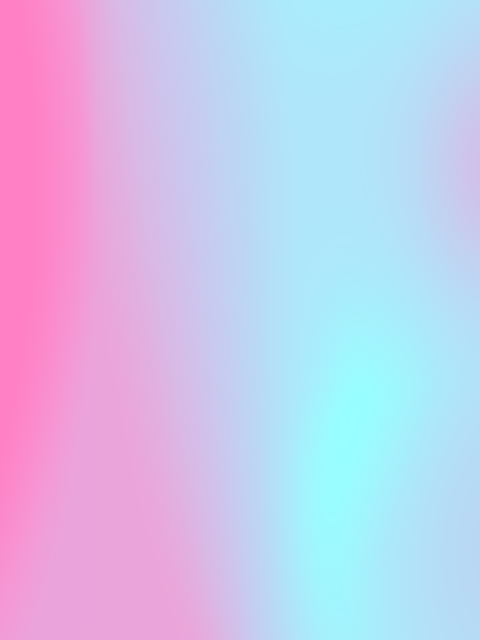
This background is drawn by a Shadertoy shader. Its source:

```glsl
// Soft pastel gradient: hot pink at left melting through lilac into sky blue with a cyan glow.

const int STOPS = 8;

// Colour bands from left to right
const vec3 BAND_COLOR[STOPS] = vec3[STOPS](
    vec3(1.00, 0.50, 0.77),  // hot pink
    vec3(0.965, 0.59, 0.83), // pink
    vec3(0.92, 0.64, 0.86),  // orchid, near edge
    vec3(0.92, 0.645, 0.85), // orchid, far edge
    vec3(0.865, 0.71, 0.89), // mauve
    vec3(0.80, 0.775, 0.93), // lilac
    vec3(0.725, 0.85, 0.96), // pale blue
    vec3(0.69, 0.90, 0.98)); // sky

// Horizontal place of each band at the bottom, middle and top
const vec3 BAND_PLACE[STOPS] = vec3[STOPS](
    vec3(-0.14, 0.06, 0.04),
    vec3(-0.03, 0.155, 0.15),
    vec3(0.06, 0.19, 0.17),
    vec3(0.40, 0.23, 0.185),
    vec3(0.46, 0.32, 0.22),
    vec3(0.51, 0.42, 0.32),
    vec3(0.58, 0.54, 0.50),
    vec3(0.66, 0.62, 0.60));
const float BAND_BLEND = 0.025;

const vec3 CYAN = vec3(0.59, 1.00, 1.00);
const vec3 AQUA = vec3(0.655, 0.935, 0.99);
const vec3 ORCHID_MIST = vec3(0.83, 0.745, 0.91);
const vec3 BLUE_MIST = vec3(0.73, 0.835, 0.95);

const vec2 STREAK_SCALE = vec2(48.0, 3.0);
const float STREAK_SHIFT = 0.006;

vec2 hashGradient(vec2 cell) {
    float angle = 6.2832 * fract(sin(dot(cell, vec2(127.1, 311.7))) * 4375.85);
    return vec2(cos(angle), sin(angle));
}

float gradientNoise(vec2 p) {
    vec2 cell = floor(p), f = fract(p);
    vec2 u = f * f * f * (f * (f * 6.0 - 15.0) + 10.0);
    vec2 e = vec2(0.0, 1.0);
    float a = dot(hashGradient(cell), f);
    float b = dot(hashGradient(cell + e.yx), f - e.yx);
    float c = dot(hashGradient(cell + e.xy), f - e.xy);
    float d = dot(hashGradient(cell + e.yy), f - e.yy);
    return mix(mix(a, b, u.x), mix(c, d, u.x), u.y);
}

// Elliptical Gaussian falloff
float glow(vec2 p, vec2 center, vec2 radius) {
    vec2 d = (p - center) / radius;
    return exp(-dot(d, d));
}

// Overlapping bands whose edges bend along parabolas in y
vec3 bands(vec2 p) {
    vec3 bend = vec3((1.0 - 2.0 * p.y) * (1.0 - p.y),
                     4.0 * p.y * (1.0 - p.y),
                     p.y * (2.0 * p.y - 1.0));
    vec3 color = BAND_COLOR[0];
    for (int i = 1; i < STOPS; i++) {
        float from = dot(BAND_PLACE[i - 1], bend) - BAND_BLEND;
        float to = dot(BAND_PLACE[i], bend) + BAND_BLEND;
        color += (BAND_COLOR[i] - BAND_COLOR[i - 1]) * smoothstep(from, to, p.x);
    }
    return color;
}

// Curved vertical ridge, brightest below the middle
float cyanRidge(vec2 p) {
    float lift = min(p.y, 0.40) - 0.16;
    float side = p.x - (0.69 + lift * lift);
    float width = side < 0.0 ? 0.085 : mix(0.09, 0.14, smoothstep(0.1, 0.4, p.y));
    float rise = p.y - 0.35;
    float reach = rise > 0.0 ? 0.15 : 0.42;
    return exp(-side * side / (width * width) - rise * rise / (reach * reach));
}

void mainImage(out vec4 fragColor, in vec2 fragCoord) {
    vec2 uv = fragCoord / iResolution.xy;

    // Faint vertical streaks shift the bands sideways
    float streak = gradientNoise(uv * STREAK_SCALE);
    vec3 color = bands(uv + vec2(STREAK_SHIFT * streak, 0.0));

    // Aqua haze at the top and around the ridge
    color = mix(color, AQUA, 0.9 * glow(uv, vec2(0.74, 1.03), vec2(0.22, 0.13)));
    color = mix(color, AQUA, 0.65 * glow(uv, vec2(0.77, 0.37), vec2(0.16, 0.26)));

    // Mist along the right edge
    color = mix(color, ORCHID_MIST, glow(uv, vec2(1.04, 0.74), vec2(0.16, 0.20)));
    color = mix(color, BLUE_MIST, 0.95 * glow(uv, vec2(1.04, 0.14), vec2(0.17, 0.24)));

    color = mix(color, CYAN, 0.95 * cyanRidge(uv));
    fragColor = vec4(color, 1.0);
}
```
